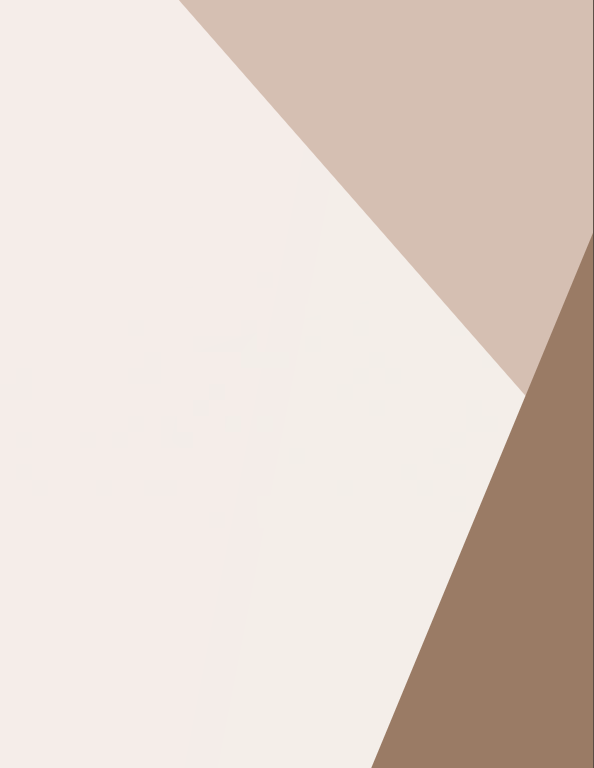
This background is drawn by a Shadertoy shader. Its source:

```glsl
const vec3 CREAM_LEFT  = vec3(0.961, 0.928, 0.914);
const vec3 CREAM_RIGHT = vec3(0.955, 0.935, 0.914);
const vec3 SAGE_TINT   = vec3(0.945, 0.934, 0.912);
const vec3 BLUSH       = vec3(0.835, 0.749, 0.698);
const vec3 BROWN       = vec3(0.604, 0.482, 0.396);
const vec3 RIM         = vec3(0.340, 0.290, 0.260);

// Edge end points, as fractions of the canvas
const vec2 BLUSH_TOP    = vec2(0.3010, 1.0000);
const vec2 BLUSH_TIP    = vec2(0.8835, 0.4857);
const vec2 BROWN_BOTTOM = vec2(0.6250, 0.0000);
const vec2 BROWN_TOP    = vec2(0.9990, 0.6980);

const float RIM_WIDTH     = 0.0016;
const vec2  MOTTLE_CELLS  = vec2(37.0, 48.0);
const float MOTTLE_AMOUNT = 0.35;
const float MOTTLE_CUTOFF = 0.88;

float hash(vec2 cell) {
    vec3 p = fract(cell.xyx * 0.1031);
    p += dot(p, p.yzx + 33.33);
    return fract((p.x + p.y) * p.z);
}

// Signed distance to the line from a to b, positive on its left
float leftOf(vec2 p, vec2 a, vec2 b) {
    vec2 along = normalize(b - a);
    return dot(p - a, vec2(-along.y, along.x));
}

// Antialiased coverage of the positive side of a distance
float coverage(float dist, float pixel) {
    return clamp(dist / pixel + 0.5, 0.0, 1.0);
}

vec3 creamPaper(vec2 uv) {
    // Warm tone that turns neutral toward the diagonal
    float drift = smoothstep(0.15, 0.85, uv.x + 0.25 * (0.5 - uv.y));
    vec3 color = mix(CREAM_LEFT, CREAM_RIGHT, drift);

    // Barely visible square patches around mid height
    float patches = step(MOTTLE_CUTOFF, hash(floor(uv * MOTTLE_CELLS)));
    float band = 1.0 - smoothstep(0.05, 0.20, abs(uv.y - 0.48));
    return mix(color, SAGE_TINT, MOTTLE_AMOUNT * patches * band);
}

void mainImage(out vec4 fragColor, in vec2 fragCoord) {
    vec2 uv = fragCoord / iResolution.xy;
    vec2 scale = vec2(iResolution.x / iResolution.y, 1.0);
    vec2 p = uv * scale;
    float pixel = 1.0 / iResolution.y;

    vec3 color = creamPaper(uv);

    // Upper right panel
    float blush = leftOf(p, BLUSH_TOP * scale, BLUSH_TIP * scale);
    color = mix(color, BLUSH, coverage(blush, pixel));

    // Lower right panel, in front
    float brown = leftOf(p, BROWN_TOP * scale, BROWN_BOTTOM * scale);
    color = mix(color, BROWN, coverage(brown, pixel));

    // Thin dark rim on the right side
    float rim = p.x - scale.x * (1.0 - RIM_WIDTH);
    color = mix(color, RIM, coverage(rim, pixel));

    fragColor = vec4(color, 1.0);
}
```
